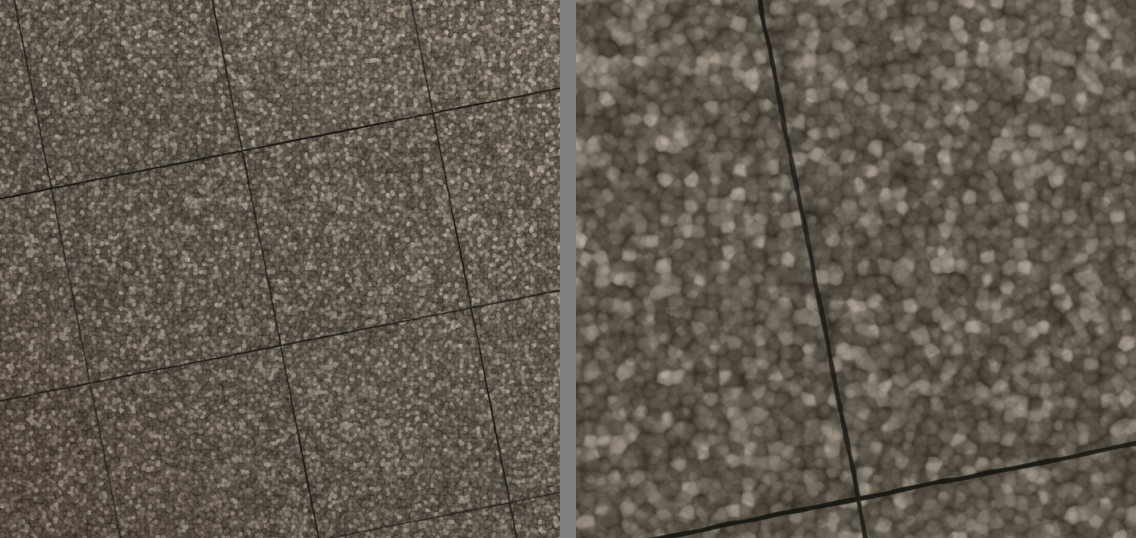
Left: the whole. Right: its middle third, enlarged.
Write a Shadertoy shader that draws this texture.

```glsl
const vec3 STONE = vec3(0.395, 0.365, 0.322);
const vec3 JOINT = vec3(0.085, 0.085, 0.070);
const vec2 TILE_SIZE = vec2(0.3612, 0.3688);
const vec2 GRID_ORIGIN = vec2(0.5217, 0.3577);
const float GRID_ANGLE = 0.195;

float hash(vec2 p) {
    vec3 q = fract(p.xyx * 0.1031);
    q += dot(q, q.yzx + 33.33);
    return fract((q.x + q.y) * q.z);
}

float noise(vec2 p) {
    vec2 i = floor(p), f = fract(p);
    f = f * f * (3.0 - 2.0 * f);
    return mix(mix(hash(i), hash(i + vec2(1, 0)), f.x),
               mix(hash(i + vec2(0, 1)), hash(i + vec2(1, 1)), f.x), f.y);
}

vec2 rotate(vec2 p, float angle) {
    float c = cos(angle), s = sin(angle);
    return vec2(c * p.x + s * p.y, c * p.y - s * p.x);
}

// Soft pebbles: blended chip brightness, darkened in the gaps; near zero mean
float pebbles(vec2 p, float gapDepth) {
    vec2 cell = floor(p);
    float total = 1e-4, sum = 0.0, nearest = 9.0;
    for (int y = -1; y <= 1; y++)
    for (int x = -1; x <= 1; x++) {
        vec2 id = cell + vec2(x, y);
        vec2 centre = id + 0.1 + 0.8 * vec2(hash(id), hash(id + 71.7));
        vec2 d = p - centre;
        float d2 = dot(d, d);
        float weight = exp(-8.0 * d2);
        float chip = hash(id + 139.3);
        sum += weight * chip * chip * chip;
        total += weight;
        nearest = min(nearest, d2);
    }
    float gap = smoothstep(0.25, 0.9, sqrt(nearest));
    return sum / total - 0.25 - gapDepth * (gap - 0.2);
}

// Joint darkness at a distance, with a ragged edge and worn stretches
float joint(float dist, float along, float lineId, float strength, float pixel) {
    float ragged = noise(vec2(along * 110.0, lineId * 13.0 + 40.0));
    float wear = noise(vec2(along * 9.0 + 30.0, lineId * 7.0 + 90.0));
    float halfWidth = 0.0010 + 0.0005 * strength + 0.0006 * (ragged - 0.5);
    float offset = 0.0010 * (noise(vec2(along * 60.0, lineId + 210.0)) - 0.5);
    float d = abs(dist + offset);
    float core = 1.0 - smoothstep(halfWidth - pixel, halfWidth + pixel, d);
    float soil = 0.13 * exp(-d / 0.005);
    return clamp(core * strength * mix(0.72, 1.1, wear) + soil, 0.0, 1.0);
}

void mainImage(out vec4 fragColor, in vec2 fragCoord) {
    float pixel = 1.0 / iResolution.y;
    vec2 uv = fragCoord * pixel;
    vec2 screen = fragCoord / iResolution.xy;

    // Tilted tile grid
    vec2 plane = rotate(uv - GRID_ORIGIN, GRID_ANGLE);
    vec2 grid = plane / TILE_SIZE;
    vec2 tileId = floor(grid);
    vec2 lineId = floor(grid + 0.5);
    vec2 lineDist = (grid - lineId) * TILE_SIZE;

    // Aggregate at two sizes, with broad mottling
    vec2 seed = uv + 3.0 + 0.37 * (tileId + 4.0);
    float grain = 0.27 * pebbles(seed * 132.0, 0.38)
                + 0.12 * pebbles(rotate(seed, 0.7) * 205.0 + 50.0, 0.30);
    grain += 0.035 * (noise(seed * 48.0) - 0.5);
    grain += 0.020 * (noise(seed * 11.0) - 0.5);
    grain += 0.012 * (hash(tileId + 17.0) - 0.5);

    // Light falls from the upper right, warmer in the shade
    float light = 1.0 + 0.11 * (screen.x - 0.5) + 0.13 * (screen.y - 0.5);
    vec3 tint = mix(vec3(1.02, 0.98, 0.97), vec3(1.0),
                    smoothstep(0.1, 0.9, screen.x + screen.y));
    vec3 color = (STONE + grain * vec3(1.0, 0.98, 0.93)) * light * tint;

    // Cross joints fade towards the bottom of the floor
    float rowStrength = clamp(0.78 + 0.20 * lineId.y, 0.5, 1.0);
    float columnStrength = clamp(0.78 + 0.08 * lineId.x, 0.65, 0.95);
    float dark = max(joint(lineDist.y, plane.x, lineId.y, rowStrength, pixel),
                     joint(lineDist.x, plane.y, lineId.x + 20.0, columnStrength, pixel));
    color = mix(color, JOINT, dark);

    fragColor = vec4(clamp(color, 0.0, 1.0), 1.0);
}
```
